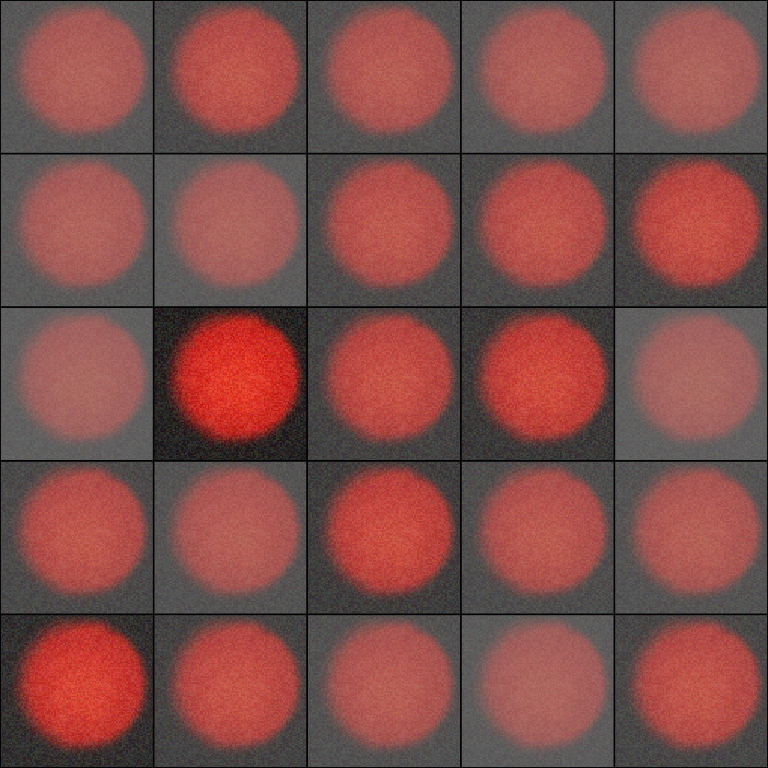
This pattern is drawn by a WebGL 2 fragment shader. Its source:

```glsl
#version 300 es
precision highp float;
// Five by five grid of soft, grainy red discs on dark tiles, each washed out by its own amount of grey haze.

uniform vec2 u_resolution;
out vec4 fragColor;

const int REPEATS = 5;
const float LINE_WIDTH = 0.0023;          // in canvas units
const vec2 DISC_CENTER = vec2(0.54, 0.542); // in tile units
const float DISC_RADIUS = 0.405;
const float EDGE_SHARP = 0.045;           // half-width of the rim on the right
const float EDGE_SOFT = 0.085;            // half-width of the rim on the left
const float GRAIN_PER_TILE = 102.0;
const float GRAIN_STRENGTH = 0.15;
const float MOTTLE_STRENGTH = 0.022;
const float MAX_HAZE = 0.62;

const vec3 LINE_COLOR = vec3(0.01);
const vec3 TILE_COLOR = vec3(0.140, 0.138, 0.135);
const vec3 DISC_COLOR = vec3(0.85, 0.175, 0.145);
const vec3 CORE_GLOW = vec3(0.03, 0.065, 0.015);
const vec3 HAZE_COLOR = vec3(0.525);

// Haze of every tile, rows from top to bottom
const float TILE_HAZE[25] = float[25](
    0.85, 0.62, 0.75, 0.85, 0.90,
    0.88, 0.92, 0.65, 0.62, 0.50,
    0.98, 0.00, 0.50, 0.35, 0.98,
    0.62, 0.78, 0.42, 0.68, 0.78,
    0.20, 0.52, 0.75, 0.92, 0.58);

vec3 hash3(vec2 cell) {
    vec3 p = fract(cell.xyx * vec3(0.1031, 0.1030, 0.0973));
    p += dot(p, p.yxz + 33.33);
    return fract((p.xxy + p.yzz) * p.zyx);
}

// Layered sines, roughly -1 to 1
float mottle(vec2 p) {
    float sum = 0.0;
    float weight = 0.5;
    for (int i = 0; i < 4; i++) {
        sum += weight * sin(p.x + 1.3 * sin(p.y)) * cos(p.y * 1.2 + float(i));
        p = mat2(1.5, 1.1, -1.1, 1.5) * p + 2.1;
        weight *= 0.65;
    }
    return sum;
}

// Coverage of the disc; the rim blurs towards the left
float discMask(vec2 p) {
    vec2 offset = p - DISC_CENTER;
    float dist = length(offset);
    float leftness = smoothstep(0.35, -0.35, offset.x);
    float blur = mix(EDGE_SHARP, EDGE_SOFT, leftness);
    float ragged = 0.012 * mottle(p * 17.0);
    return 1.0 - smoothstep(DISC_RADIUS - blur, DISC_RADIUS + blur, dist + ragged);
}

vec3 tileColor(vec2 p) {
    float mask = discMask(p);
    float dist = length(p - DISC_CENTER);

    // Disc with a warmer core, slightly below its middle
    float core = 1.0 - smoothstep(0.0, 0.34, length(p - DISC_CENTER + vec2(0.0, 0.05)));
    vec3 disc = DISC_COLOR + CORE_GLOW * core;
    disc *= 1.0 - 0.10 * smoothstep(0.15, 0.42, dist);
    disc += MOTTLE_STRENGTH * mottle(p * 24.0);

    // Faint red spill around the rim
    float spill = 0.05 * exp(-max(dist - DISC_RADIUS, 0.0) * 14.0);
    vec3 color = mix(TILE_COLOR + vec3(spill, 0.0, 0.0), disc, mask);

    // Fine grain, partly coloured
    vec3 noise = hash3(floor(p * GRAIN_PER_TILE) + 7.0) - 0.5;
    vec3 grain = mix(vec3(noise.g), noise, 0.55);
    return color + GRAIN_STRENGTH * grain;
}

void main() {
    vec2 uv = gl_FragCoord.xy / u_resolution;
    vec2 grid = uv * float(REPEATS);
    vec2 tile = fract(grid);
    ivec2 id = clamp(ivec2(floor(grid)), 0, REPEATS - 1);

    // Tile, then its haze
    float haze = MAX_HAZE * TILE_HAZE[(REPEATS - 1 - id.y) * REPEATS + id.x];
    vec3 color = mix(tileColor(tile), HAZE_COLOR, haze);

    // Grid lines, centred on the tile borders
    vec2 toBorder = min(tile, 1.0 - tile) / float(REPEATS);
    float pixel = 1.0 / min(u_resolution.x, u_resolution.y);
    float lineDist = min(toBorder.x, toBorder.y) - 0.5 * LINE_WIDTH;
    float line = 1.0 - smoothstep(-0.5 * pixel, 0.5 * pixel, lineDist);
    color = mix(color, LINE_COLOR, line);

    fragColor = vec4(clamp(color, 0.0, 1.0), 1.0);
}
```
